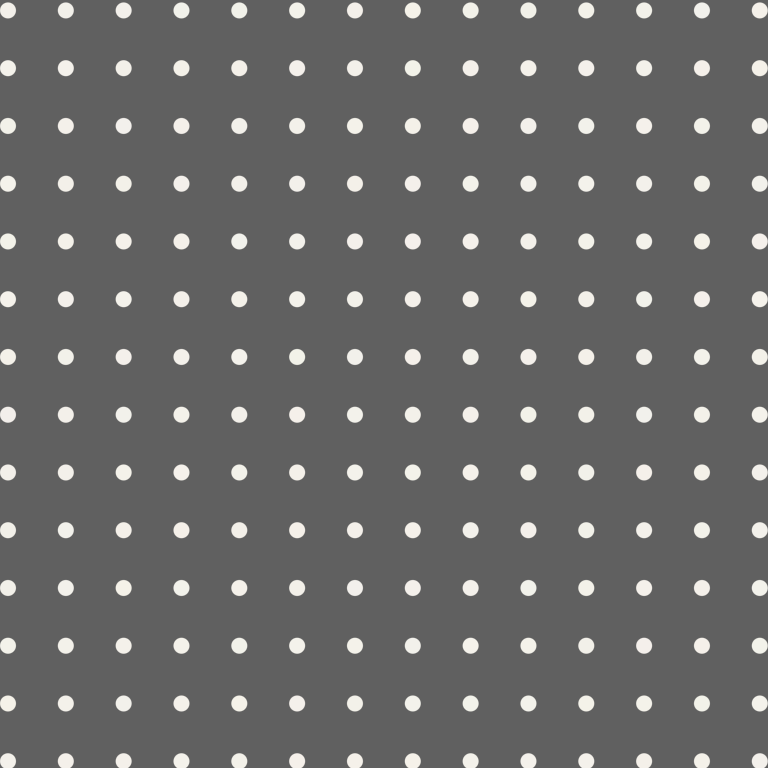
Write a WebGL 2 fragment shader that draws this pattern.

```glsl
#version 300 es
precision highp float;
// Draws a square grid of small cream dots, 14 by 14, on a plain mid grey ground.

uniform vec2 u_resolution;
out vec4 fragColor;

const vec3 GROUND = vec3(0.376, 0.376, 0.376);
const vec3 CREAM = vec3(0.955, 0.945, 0.918);
const vec2 PITCH = vec2(0.0753, 0.0752);
const vec2 FIRST_CENTRE = vec2(0.0104, 0.0088);
const float DOT_RADIUS = 0.0104;
const float TINT_AMOUNT = 0.012;

// Sine-free hash: one cell index to three values in 0..1.
vec3 hash32(vec2 cell) {
    vec3 p = fract(cell.xyx * vec3(0.1031, 0.1030, 0.0973));
    p += dot(p, p.yxz + 33.33);
    return fract((p.xxy + p.yzz) * p.zyx);
}

// Index of the grid cell whose centre is nearest.
vec2 nearestCell(vec2 point, vec2 origin, vec2 pitch) {
    return floor((point - origin) / pitch + 0.5);
}

float circleDistance(vec2 point, vec2 centre, float radius) {
    return length(point - centre) - radius;
}

// Coverage of a shape, softened over about one pixel.
float coverage(float dist, float pixel) {
    return 1.0 - smoothstep(-0.75 * pixel, 0.75 * pixel, dist);
}

// Slight warm or cool shift from dot to dot.
vec3 dotColour(vec2 cell, vec3 base, float amount) {
    return base + (hash32(cell + 7.0) - 0.5) * amount;
}

void main() {
    float pixel = 1.0 / min(u_resolution.x, u_resolution.y);
    vec2 point = gl_FragCoord.xy * pixel;

    vec2 cell = nearestCell(point, FIRST_CENTRE, PITCH);
    vec2 centre = FIRST_CENTRE + cell * PITCH;
    float dist = circleDistance(point, centre, DOT_RADIUS);

    vec3 colour = mix(GROUND, dotColour(cell, CREAM, TINT_AMOUNT), coverage(dist, pixel));
    fragColor = vec4(colour, 1.0);
}
```
